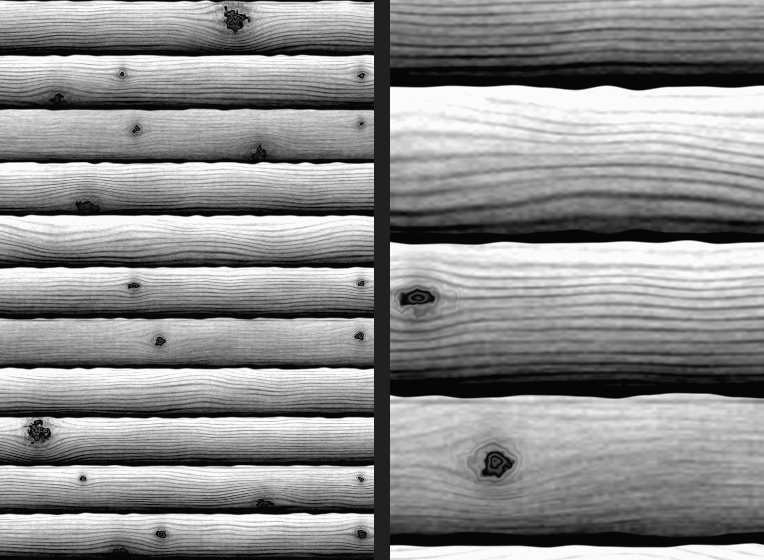
Left, the full canvas; right, a detail of the centre.
Write a Shadertoy shader that draws this texture.

```glsl
const float PLANKS = 11.0;
const float SEAM_BOW = 0.021;          // upper planks are slightly taller
const float SEAM_WIDTH = 0.0026;
const vec2 RING_COUNT = vec2(11.0, 17.0);
const vec2 WAVINESS = vec2(0.08, 0.34);
const float RING_DEPTH = 0.27;
const float FIBRE_DEPTH = 0.20;
const float SPECK_DEPTH = 0.10;
const vec2 BIG_KNOT = vec2(0.25, 0.25);    // radii in plank heights
const vec2 EDGE_KNOT = vec2(0.22, 0.15);
const vec2 SMALL_KNOT = vec2(0.10, 0.075);
const vec3 INK = vec3(0.025);
const vec3 PALE = vec3(0.985);
const float PI = 3.14159265;

float hash(vec2 p) {
    return fract(sin(dot(p, vec2(127.1, 311.7))) * 43758.5453);
}

float noise(vec2 p) {
    vec2 i = floor(p), f = fract(p);
    f = f * f * (3.0 - 2.0 * f);
    return mix(mix(hash(i), hash(i + vec2(1, 0)), f.x),
               mix(hash(i + vec2(0, 1)), hash(i + vec2(1, 1)), f.x), f.y);
}

// Height of seam i, measured down from the top
float seam(float i) {
    float s = i / PLANKS;
    return s + SEAM_BOW * sin(PI * s);
}

// Pushes the grain aside and darkens the wood around a knot
void addKnot(vec2 q, vec2 radius, float seed, inout float level, inout float dark) {
    vec2 d = q / radius;
    float r = length(d) + 0.9 * (noise(q * 11.0 + seed) - 0.5)
                        + 0.4 * (noise(q * 29.0 + seed) - 0.5);
    level -= q.y * 0.85 * exp(-0.18 * dot(d, d));
    float core = smoothstep(1.1, 0.65, r) * (0.82 + 0.18 * sin(r * 13.0));
    float halo = exp(-1.3 * max(r - 0.7, 0.0)) * (0.3 + 0.2 * sin(r * 12.0));
    float stain = 0.25 * exp(-d.x * d.x - 0.12 * d.y * d.y);
    dark = max(dark, max(core, halo + stain));
}

void mainImage(out vec4 fragColor, in vec2 fragCoord) {
    vec2 uv = fragCoord / iResolution.xy;
    float aspect = iResolution.x / iResolution.y;
    float pixel = 1.0 / iResolution.y;
    float depth = 1.0 - uv.y;

    // Locate the plank; v runs from its top to its bottom
    float id = 0.0;
    for (float i = 1.0; i < PLANKS; i++) id += step(seam(i), depth);
    float top = seam(id), bottom = seam(id + 1.0);
    float height = bottom - top;
    float v = (depth - top) / height;
    float span = aspect / height;
    float x = uv.x * span;
    float seed = id * 17.3;
    float vary = hash(vec2(id, 3.7));
    float dull = abs(abs(id - 4.0) - 2.0) < 0.5 ? 1.0 : 0.0;

    // Slow bends of the grain
    float level = v + mix(WAVINESS.x, WAVINESS.y, vary * vary)
                    * (noise(vec2(x * 0.7 + seed, v * 1.6)) - 0.5);
    level += 0.05 * (noise(vec2(x * 1.9 + seed, v * 3.0)) - 0.5);

    // Main knots: large ones in the face, others on the lower edge
    float dark = 0.0;
    float cycle = mod(id, 8.0);
    if (cycle < 3.5) {
        bool big = cycle < 0.5;
        float along = fract(0.63 + 0.52 * id + 0.0049 * id * id);
        vec2 center = vec2(along * span, big ? 0.33 : 0.87);
        addKnot(vec2(x, v) - center, big ? BIG_KNOT : EDGE_KNOT, seed, level, dark);
    }

    // Small knots on every other pair of planks
    if (abs(mod(id, 4.0) - 1.5) < 1.0) {
        for (float k = 0.0; k < 2.0; k++) {
            float h = hash(vec2(id, k + 8.0));
            vec2 center = vec2(mix(0.2 + 0.25 * h, 0.965, k) * span, 0.28 + 0.2 * h);
            addKnot(vec2(x, v) - center, SMALL_KNOT * (0.7 + 0.6 * h), seed + k, level, dark);
        }
    }

    // Growth rings, fibres and specks
    float rings = mix(RING_COUNT.x, RING_COUNT.y, hash(vec2(id, 9.1)));
    float phase = level * rings + 1.2 * noise(vec2(x * 0.3 + seed, level * 5.0));
    float ring = pow(0.5 + 0.5 * sin(2.0 * PI * phase), 2.5);
    ring *= 0.35 + 0.9 * noise(vec2(x * 1.1 + seed, level * 9.0));
    ring *= mix(1.0, 0.3, dull) * (0.6 + 0.4 * smoothstep(0.0, 0.4, v));
    float fibre = 0.6 * noise(vec2(x * 2.5 + seed, level * 34.0))
                + 0.4 * noise(vec2(x * 9.0 + seed, level * 55.0));
    float speck = noise(vec2(x * 28.0, v * 45.0) + seed) - 0.5;
    float blotch = noise(vec2(x * 0.8, v * 2.0) + seed) - 0.5;

    // Rounded face lit from above
    float light = 1.21 - 0.88 * pow(v, 1.2) + 0.08 * (vary - 0.5);
    light = mix(light, 0.90 - 0.38 * v, 0.75 * dull);
    light -= 0.24 * smoothstep(0.76, 1.0, v);
    light += 0.12 * blotch - RING_DEPTH * ring - FIBRE_DEPTH * fibre + SPECK_DEPTH * speck;
    light = clamp(light, 0.0, 1.0) * (1.0 - clamp(dark, 0.0, 1.0));

    // Fine ridge under the upper edge of some planks
    float ridge = smoothstep(0.03, 0.0, abs(v - 0.07)) * step(0.6, hash(vec2(id, 5.3)));
    light *= 1.0 - 0.45 * ridge * noise(vec2(x * 3.0, seed));

    // Dark seams with a ragged lower edge
    float ragged = SEAM_WIDTH * (0.8 + 1.5 * noise(vec2(x * 5.0, seed)));
    float gap = min(depth - top + SEAM_WIDTH * 0.5, bottom - depth);
    light *= smoothstep(ragged - pixel, ragged + pixel, gap);

    fragColor = vec4(mix(INK, PALE, light), 1.0);
}
```
